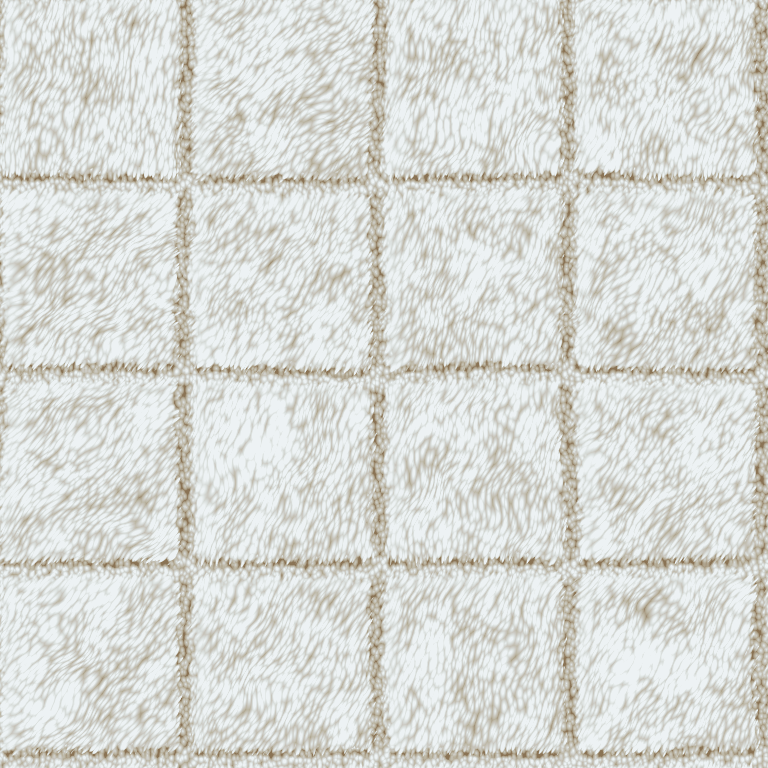
Reproduce this texture procedurally as a WebGL 2 fragment shader.

```glsl
#version 300 es
precision highp float;

#define TILES 4.0
#define GRID_SHIFT vec2(0.03, -0.045)
#define HALF_TILE 0.455
#define CORNER 0.04
#define WOBBLE 0.035
#define FRAY 0.06
#define STRAND_FREQ vec2(46.0, 17.0)
#define GRAIN_FREQ vec2(40.0, 34.0)
#define PILE_LEVEL 0.83
#define PILE_CONTRAST 0.8
#define FLOOR_LEVEL 0.70

uniform vec2 u_resolution;
out vec4 outColor;

// Shadowed roots to bright fibre tips
const vec3 WOOL[6] = vec3[6](
    vec3(0.54, 0.45, 0.33), vec3(0.67, 0.62, 0.53), vec3(0.74, 0.72, 0.65),
    vec3(0.79, 0.78, 0.75), vec3(0.85, 0.87, 0.86), vec3(0.93, 0.95, 0.955));

vec3 woolColor(float level) {
    float x = clamp(level, 0.0, 1.0) * 5.0;
    int i = min(int(x), 4);
    return mix(WOOL[i], WOOL[i + 1], x - float(i));
}

vec2 hash2(vec2 p) {
    vec3 h = fract(p.xyx * vec3(0.1031, 0.1030, 0.0973));
    h += dot(h, h.yzx + 33.33);
    return fract((h.xx + h.yz) * h.zy);
}

vec2 noise2(vec2 p) {
    vec2 i = floor(p), f = fract(p);
    f = f * f * (3.0 - 2.0 * f);
    return mix(mix(hash2(i), hash2(i + vec2(1, 0)), f.x),
               mix(hash2(i + vec2(0, 1)), hash2(i + vec2(1, 1)), f.x), f.y);
}

// Height of overlapping lobes, one scattered in each unit cell
float strands(vec2 q) {
    vec2 cell = floor(q);
    float height = 0.0;
    for (int y = -1; y <= 1; y++)
    for (int x = -1; x <= 1; x++) {
        vec2 c = cell + vec2(x, y);
        vec2 r = q - c - hash2(c);
        float lift = hash2(c + 71.3).x;
        height = max(height, 1.0 - length(r * vec2(1.2, 1.0)) + 0.35 * lift);
    }
    return height - 0.72;
}

float roundedBox(vec2 p) {
    vec2 e = abs(p) - HALF_TILE + CORNER;
    return length(max(e, 0.0)) + min(max(e.x, e.y), 0.0) - CORNER;
}

void main() {
    // Slightly irregular grid
    vec2 p = gl_FragCoord.xy / u_resolution * TILES + GRID_SHIFT;
    p += WOBBLE * (noise2(p * 1.6 + 9.0) - 0.5) + 0.015 * (noise2(p * 11.0) - 0.5);
    vec2 id = floor(p);
    vec2 local = p - id - 0.5;
    vec2 seam = fract(p + 0.5) - 0.5;
    vec2 character = hash2(id + 17.0);

    // Combed pile, leaning differently on each tile
    float lean = mix(0.2, 0.8, character.x);
    float c = cos(lean), s = sin(lean);
    vec2 bent = p + 0.06 * (noise2(p * 5.0 + 30.0) - 0.5);
    vec2 q = mat2(c, s, -s, c) * bent * STRAND_FREQ;
    float fibre = strands(q);
    float clump = noise2(q * vec2(0.22, 0.35) + 5.0).x - 0.5;
    float patches = noise2(p * 3.5 + 50.0).x - 0.5;
    float pile = PILE_LEVEL + PILE_CONTRAST * fibre + 0.38 * clump + 0.16 * patches;
    pile += 0.07 * (character.y - 0.5);

    // Lit left and top rims, shaded right and bottom rims
    float lit = max(1.0 - smoothstep(0.02, 0.12, local.x + HALF_TILE),
                    1.0 - smoothstep(0.0, 0.11, HALF_TILE - local.y));
    float shaded = max(smoothstep(0.40, 0.47, local.x),
                       smoothstep(0.41, 0.47, -local.y));
    pile = mix(pile, 0.95 + 0.3 * fibre, 0.65 * lit);
    pile -= 0.14 * shaded * (1.0 - lit);

    // Coarse looped floor, dark beside and beneath each tile
    float grain = strands(p * GRAIN_FREQ + 3.0);
    float beside = (1.0 - smoothstep(0.025, 0.07, abs(seam.x + 0.008)))
                 * smoothstep(0.02, 0.08, abs(seam.y));
    float beneath = (1.0 - smoothstep(0.012, 0.035, abs(seam.y - 0.032)))
                  * smoothstep(0.025, 0.07, abs(seam.x));
    float ground = FLOOR_LEVEL + 0.85 * grain - 0.30 * beside - 0.42 * beneath;

    // Frayed edge, softer on the lit sides
    float soft = mix(0.012, 0.032, smoothstep(-0.3, 0.4, local.y - local.x));
    float edge = roundedBox(local) - FRAY * fibre;
    float cover = 1.0 - smoothstep(-soft, soft, edge);
    outColor = vec4(woolColor(mix(ground, pile, cover)), 1.0);
}
```
